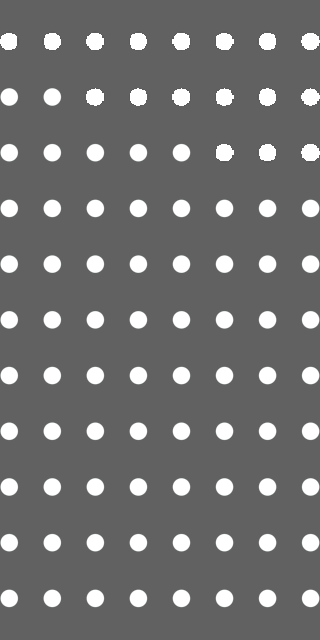
Write a Shadertoy shader that draws this pattern.

```glsl
#define GRID vec2(8.0, 11.0)
#define FIRST_DOT vec2(0.0289, 0.1300)
#define SPACING vec2(0.13455, 0.1741)
#define RADIUS 0.0272
#define ROUGH_GROWTH 0.0006
#define ROUGH_STEP (1.0 / 256.0)
#define RIM_WIDTH 0.004
#define RIM_SHADE 0.08
#define GROUND vec3(0.38)
#define DOT_COLOR vec3(1.0)
#define EDGE_TINT vec3(0.0, 0.02, 0.012)

// Nearest dot in the grid, counted from the lower left
vec2 dotIndex(vec2 p) {
    return clamp(floor((p - FIRST_DOT) / SPACING + 0.5), vec2(0.0), GRID - 1.0);
}

float dotDistance(vec2 p, vec2 index) {
    return length(p - FIRST_DOT - index * SPACING) - RADIUS;
}

// Dots in the upper right wedge have stepped, hard edges
bool isRough(vec2 index) {
    float rowFromTop = GRID.y - 1.0 - index.y;
    return index.x >= 3.0 * rowFromTop - 1.0;
}

void mainImage(out vec4 fragColor, in vec2 fragCoord) {
    vec2 p = fragCoord / iResolution.x;
    float pixel = 1.0 / iResolution.x;
    vec2 index = dotIndex(p);
    vec3 color = GROUND;

    if (isRough(index)) {
        // Stepped outline with a faint dark rim
        vec2 stepped = (floor(p / ROUGH_STEP) + 0.5) * ROUGH_STEP;
        float d = dotDistance(stepped, index) - ROUGH_GROWTH;
        color *= 1.0 - RIM_SHADE * (1.0 - smoothstep(0.0, RIM_WIDTH, d));
        color = mix(color, DOT_COLOR, step(d, 0.0));
    } else {
        // Smooth outline with a slight cool tint
        float d = dotDistance(p, index);
        float cover = 1.0 - smoothstep(-0.75 * pixel, 0.75 * pixel, d);
        color = mix(GROUND, DOT_COLOR, cover);
        color += EDGE_TINT * 4.0 * cover * (1.0 - cover);
    }

    fragColor = vec4(color, 1.0);
}
```
